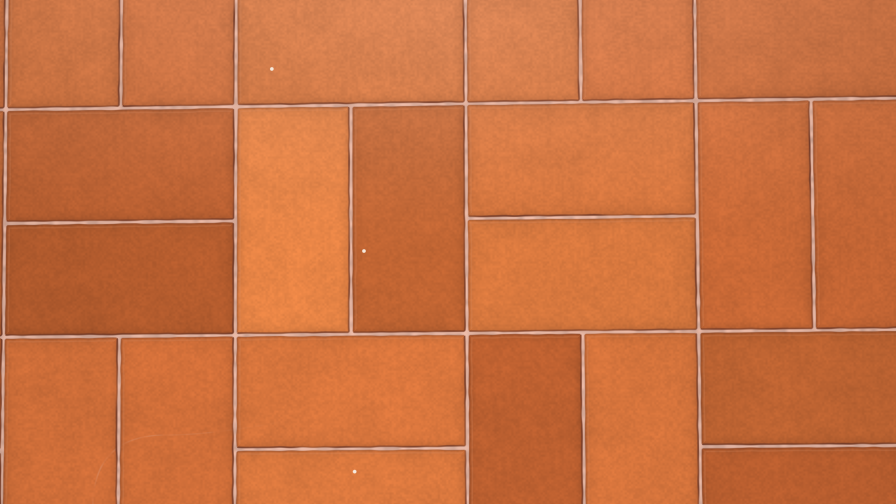
Reproduce this texture procedurally as a WebGL 2 fragment shader.

```glsl
#version 300 es
precision highp float;

uniform vec2 u_resolution;
out vec4 fragColor;

#define BLOCK 0.457
#define GROUT_WIDTH 0.0066
#define CORNER 0.004
#define GRAIN 0.11
#define FLECK_RADIUS 0.0036
#define FLECK_CHANCE 0.45
#define LIGHT_CLAY vec3(0.90, 0.515, 0.27)
#define DARK_CLAY vec3(0.70, 0.355, 0.175)
#define RED_CLAY vec3(0.77, 0.33, 0.17)
#define HAZE vec3(0.87, 0.57, 0.41)
#define GROUT vec3(0.87, 0.69, 0.62)
#define SHADOW vec3(0.42, 0.21, 0.15)

// Firing tone of each tile: rows of four blocks, two tiles per block
const float TONES[24] = float[24](
    0.80, 0.74, 0.82, 0.80, 0.18, 0.76, 0.16, 0.25,
    0.06, 0.16, 1.00, 0.22, 0.70, 0.66, 0.58, 0.50,
    0.50, 0.55, 0.60, 0.60, 0.62, 0.58, 0.34, 0.34);

float hash(vec2 p) {
    return fract(sin(dot(p, vec2(127.1, 311.7))) * 43758.5453);
}

float noise(vec2 p) {
    vec2 i = floor(p), f = fract(p);
    f = f * f * (3.0 - 2.0 * f);
    return mix(mix(hash(i), hash(i + vec2(1, 0)), f.x),
               mix(hash(i + vec2(0, 1)), hash(i + vec2(1, 1)), f.x), f.y);
}

float roundBox(vec2 p, vec2 halfSize, float radius) {
    vec2 d = abs(p) - halfSize + radius;
    return length(max(d, 0.0)) + min(max(d.x, d.y), 0.0) - radius;
}

// Block coordinates with a slight tilt and perspective spread
vec2 wallToBlocks(vec2 p) {
    return vec2((p.x - 0.928 + 0.0046 * p.y) / (0.4623 - 0.0074 * p.y),
                (p.y - 0.331 - 0.0085 * p.x) / (0.4514 + 0.0045 * p.x));
}

void main() {
    vec2 p = gl_FragCoord.xy / u_resolution.y;
    float aspect = u_resolution.x / u_resolution.y;
    float pixel = 0.75 / u_resolution.y;

    // Pairs of tiles, turned a quarter in every other block
    vec2 q = wallToBlocks(p);
    vec2 id = floor(q), f = q - id;
    bool upright = mod(id.x + id.y, 2.0) > 0.5;
    if (upright) f = f.yx;
    float which = step(0.5, f.y);
    vec2 local = vec2(f.x - 0.5, 0.5 * fract(2.0 * f.y) - 0.25) * BLOCK;
    vec2 halfSize = vec2(0.5, 0.25) * BLOCK - 0.5 * GROUT_WIDTH;
    if (upright) {
        local = local.yx;
        halfSize = halfSize.yx;
    }
    float wobble = (noise(p * 45.0) - 0.5) * 0.0016;
    float d = roundBox(local, halfSize, CORNER) + wobble;

    // Clay colour
    int column = int(mod(id.x + 2.0, 4.0));
    int row = int(mod(id.y + 1.0, 3.0));
    float tone = TONES[(row * 4 + column) * 2 + int(which)];
    vec3 clay = mix(DARK_CLAY, LIGHT_CLAY, tone);
    float redness = hash(id * 3.7 + which * 11.3);
    clay = mix(clay, RED_CLAY, 0.25 * redness * smoothstep(0.0, 0.3, tone));
    float haze = smoothstep(0.45, 1.05, p.y) * (1.0 - 0.45 * abs(2.0 * p.x / aspect - 1.0));
    clay = mix(clay, HAZE, 0.6 * haze);

    // Grain, soft mottling and darker glaze toward the rim
    float fine = noise(p * 240.0) * 0.6 + noise(p * 115.0 + 7.0) * 0.4 - 0.5;
    float mottle = noise(p * 22.0) * 0.6 + noise(p * 7.0 + 3.0) * 0.4 - 0.5;
    clay *= 1.0 + GRAIN * fine + 0.07 * mottle;
    clay *= 1.0 - 0.13 * exp(min(d, 0.0) / 0.009);

    // Faint curved scratches in worn patches
    float contour = abs(noise(p * 3.1 + 5.0) - 0.5);
    float worn = smoothstep(0.55, 0.8, noise(p * 4.0 + 19.0)) * noise(p * 70.0);
    clay = mix(clay, GROUT, 0.28 * worn * smoothstep(0.008, 0.0, contour));

    // Grout, with uneven shadow strongest under lower and right edges
    vec2 edge = abs(local) - halfSize;
    float facing = edge.y > edge.x ? -sign(local.y) : sign(local.x);
    vec3 joint = GROUT * (0.92 + 0.16 * noise(p * 90.0));
    vec3 color = mix(clay, joint, smoothstep(-pixel, pixel, d));
    float shade = (0.42 + 0.22 * facing) * (0.45 + 0.9 * noise(p * 28.0 + 2.0));
    color = mix(color, SHADOW, shade * smoothstep(0.0034, 0.0, abs(d + 0.0006)));
    float glint = smoothstep(0.003, 0.0, abs(d + 0.006)) * (0.5 - 0.5 * facing);
    color = mix(color, HAZE, 0.22 * glint);

    // Scattered pale flecks, at most one per block
    vec2 spot = 0.1 + 0.8 * vec2(hash(id + 4.3), hash(id + 9.1));
    float fleck = length((fract(q) - spot) * BLOCK) - FLECK_RADIUS;
    float present = step(hash(id + 17.9), FLECK_CHANCE);
    color = mix(color, vec3(0.96, 0.91, 0.86), present * smoothstep(pixel, -pixel, fleck));

    // Gentle falloff toward the sides
    float side = 2.0 * p.x / aspect - 1.0;
    color *= 1.01 - 0.05 * side * side;
    fragColor = vec4(color, 1.0);
}
```
